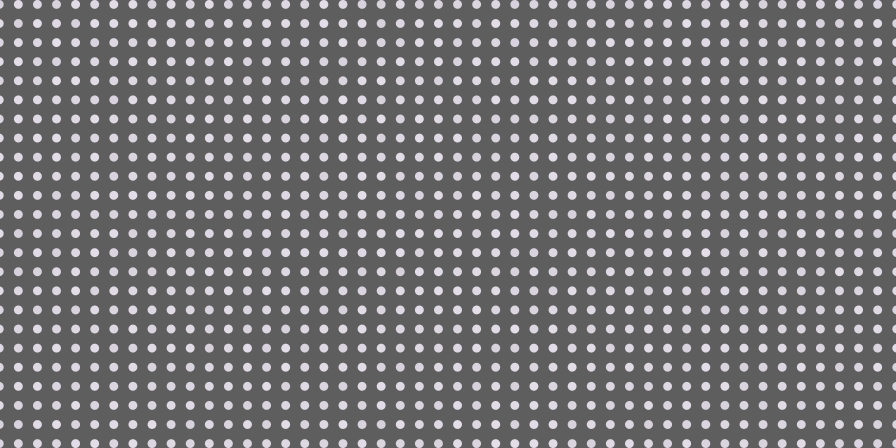
Write a Shadertoy shader that draws this pattern.

```glsl
const float ROWS = 23.46;          // dot rows per canvas height
const float DOT_RADIUS = 0.231;    // in cell widths
const vec3 GROUND = vec3(0.37, 0.37, 0.37);
const vec3 DOT_DIM = vec3(0.84, 0.82, 0.86);
const vec3 DOT_BRIGHT = vec3(0.89, 0.87, 0.91);

float hash(vec2 cell) {
    vec3 q = fract(cell.xyx * 0.1031);
    q += dot(q, q.yzx + 33.33);
    return fract((q.x + q.y) * q.z);
}

void mainImage(out vec4 fragColor, in vec2 fragCoord) {
    // Square grid, with a cell corner at the canvas centre
    float pixel = ROWS / iResolution.y;
    vec2 grid = (fragCoord - 0.5 * iResolution.xy) * pixel;
    vec2 cell = floor(grid);
    vec2 local = fract(grid) - 0.5;

    // Disc coverage, softened across one pixel
    float dist = length(local) - DOT_RADIUS;
    float coverage = clamp(0.5 - dist / pixel, 0.0, 1.0);

    // Slight brightness change from dot to dot
    vec3 dotColor = mix(DOT_DIM, DOT_BRIGHT, hash(cell + 100.0));
    fragColor = vec4(mix(GROUND, dotColor, coverage), 1.0);
}
```
